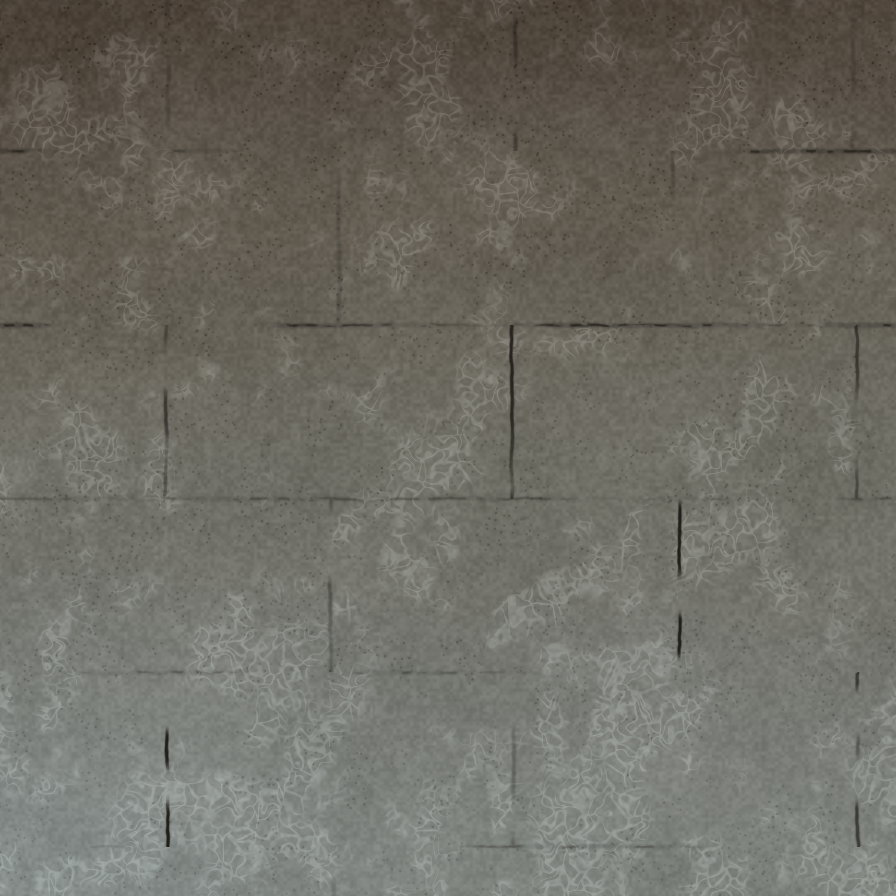
This texture is drawn by a Shadertoy shader. Its source:

```glsl
// Weathered concrete block wall: dark top, pale lower left, curly salt bloom and broken joints.

const vec2 BLOCK = vec2(0.382, 0.194);       // block size
const vec2 FIRST_JOINT = vec2(0.190, 0.055); // lower left joint crossing
const float ROW_SHIFT = 0.183;               // offset of odd courses

const vec3 FOOT = vec3(0.485, 0.500, 0.480);
const vec3 MIDDLE = vec3(0.435, 0.430, 0.395);
const vec3 UPPER = vec3(0.385, 0.360, 0.318);
const vec3 TOP = vec3(0.305, 0.268, 0.230);
const vec3 HAZE = vec3(0.540, 0.580, 0.580);
const vec3 CRACK = vec3(0.130, 0.120, 0.100);

vec2 hash2(vec2 p) {
    vec3 q = fract(p.xyx * vec3(0.1031, 0.1030, 0.0973));
    q += dot(q, q.yzx + 33.33);
    return fract((q.xx + q.yz) * q.zy);
}

// Smooth value noise, 0 to 1
float grain(vec2 p) {
    vec2 i = floor(p), f = fract(p);
    f = f * f * (3.0 - 2.0 * f);
    float low = mix(hash2(i).x, hash2(i + vec2(1, 0)).x, f.x);
    float high = mix(hash2(i + vec2(0, 1)).x, hash2(i + vec2(1, 1)).x, f.x);
    return mix(low, high, f.y);
}

// Layered, turned sines, about -1 to 1
float waves(vec2 p) {
    float sum = 0.0, amp = 0.55;
    for (int i = 0; i < 5; i++) {
        sum += amp * sin(p.x + 1.4 * sin(p.y + 0.7)) * cos(0.8 * p.y + 0.5 * sin(p.x));
        p = mat2(1.3, 1.2, -1.2, 1.3) * p + vec2(2.3, 4.1);
        amp *= 0.68;
    }
    return sum;
}

// Distances to the nearest and second nearest cell points
vec2 cells(vec2 p) {
    vec2 i = floor(p), f = fract(p), best = vec2(9.0);
    for (int y = -1; y <= 1; y++)
    for (int x = -1; x <= 1; x++) {
        vec2 o = vec2(x, y);
        float d = length(o + hash2(i + o) - f);
        best = d < best.x ? vec2(d, best.x) : vec2(best.x, min(best.y, d));
    }
    return best;
}

float stroke(float d, float halfWidth, float soft) {
    return 1.0 - smoothstep(halfWidth - soft, halfWidth + soft, d);
}

// Light falling off from the foot of the wall to its top
vec3 wallTone(vec2 p) {
    float h = p.y + 0.035 * waves(p * vec2(5.0, 3.0)) - 0.05 * (p.x - 0.5);
    vec3 c = mix(FOOT, MIDDLE, smoothstep(0.0, 0.48, h));
    c = mix(c, UPPER, smoothstep(0.45, 0.78, h));
    c = mix(c, TOP, smoothstep(0.74, 1.0, h));
    float corner = exp(-dot(p * vec2(2.6, 3.0), p * vec2(2.6, 3.0)));
    return mix(c, HAZE, 0.5 * corner);
}

// Curly threads along warped cell borders, gathered in slanting patches
float bloom(vec2 p) {
    vec2 warp = vec2(grain(p * 75.0), grain(p * 75.0 + 41.0)) - 0.5;
    vec2 edge = cells(p * 62.0 + 1.5 * warp);
    float thread = 1.0 - smoothstep(0.06, 0.30, edge.y - edge.x);
    float patches = waves(vec2(p.x - 0.35 * p.y, 0.7 * p.y) * 17.0 + 1.7);
    float broken = grain(p * 34.0 + 9.0) - 0.5;
    float low = 0.4 * (1.0 - smoothstep(0.0, 0.38, p.y));
    float cover = smoothstep(-0.05, 0.55, patches + broken + low - 0.08);
    return cover * (0.18 + 0.82 * thread);
}

// x: faint mortar line, y: open dark crack
vec2 joints(vec2 p, float soft) {
    vec2 q = p + 0.0016 * vec2(waves(p.yx * 45.0), waves(p * 40.0));
    float v = (q.y - FIRST_JOINT.y) / BLOCK.y;
    float row = floor(v), course = floor(v + 0.5);
    float u = (q.x - FIRST_JOINT.x - ROW_SHIFT * mod(row, 2.0)) / BLOCK.x;
    float column = floor(u + 0.5);
    vec2 chance = hash2(vec2(column, row) + 17.0);
    float dx = abs(u - column + 0.03 * (chance.x - 0.5)) * BLOCK.x;
    float dy = abs(v - course) * BLOCK.y;

    float wearX = smoothstep(0.30, 0.75, grain(vec2(p.x * 9.0, course * 5.3)));
    float wearY = smoothstep(0.35, 0.70, grain(vec2(column * 7.1 + row * 3.7, p.y * 24.0)));
    float bits = smoothstep(0.40, 0.70, grain(p * 95.0));
    float upper = mix(0.4, 1.0, smoothstep(0.45, 0.65, p.y));
    float mortar = max(stroke(dy, 0.0028, 0.002) * wearX * upper,
                       stroke(dx, 0.0025, 0.002) * wearY * 0.7);
    float crack = max(stroke(dy, 0.0013, soft) * wearX * bits * upper * 0.75,
                      stroke(dx, 0.0018, soft) * wearY * smoothstep(0.25, 0.85, chance.y));
    return vec2(mortar, crack);
}

void mainImage(out vec4 fragColor, in vec2 fragCoord) {
    vec2 p = fragCoord / iResolution.xy;
    float soft = 1.0 / iResolution.y;
    vec3 color = wallTone(p);

    // Salt bloom and cloudy stains
    color += 0.018 * waves(p * 11.0 + 5.0);
    color += vec3(0.088, 0.094, 0.096) * bloom(p);

    // Sandy grain and small pits
    color += 0.060 * (grain(p * 270.0) - 0.5) + 0.035 * (grain(p * 130.0) - 0.5);
    float pit = stroke(cells(p * 95.0 + 30.0).x, 0.13, 0.07);
    color -= 0.075 * pit * smoothstep(0.45, 0.75, grain(p * 40.0));

    // Joints
    vec2 joint = joints(p, soft);
    color = mix(color, color * 0.80, joint.x);
    color = mix(color, CRACK, joint.y);
    fragColor = vec4(clamp(color, 0.0, 1.0), 1.0);
}
```
